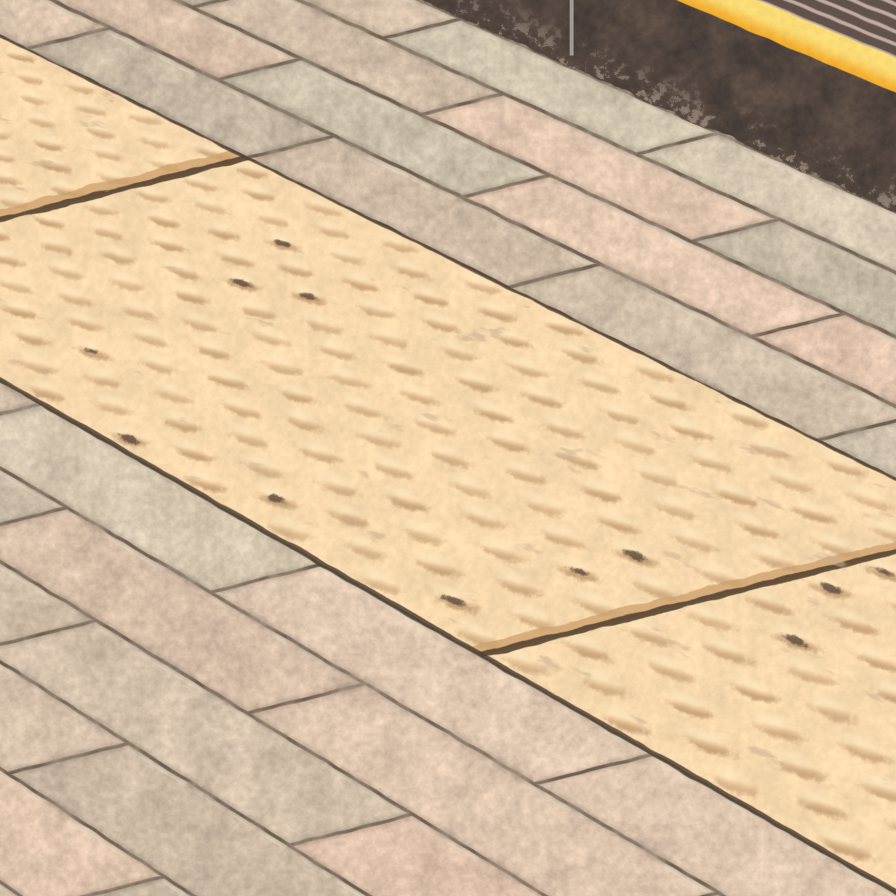
A WebGL 1 fragment shader for this texture:

```glsl
precision highp float;
uniform vec2 u_resolution;

float hash(vec2 p) {
  return fract(sin(dot(p, vec2(127.1, 311.7))) * 43758.5);
}

vec2 gradient(vec2 cell) {
  float angle = 6.2832 * hash(cell);
  return vec2(cos(angle), sin(angle));
}

float noise(vec2 p) {
  vec2 i = floor(p), f = fract(p), w = f * f * (3.0 - 2.0 * f);
  vec2 e = vec2(1.0, 0.0);
  return mix(mix(dot(gradient(i), f), dot(gradient(i + e), f - e), w.x),
             mix(dot(gradient(i + e.yx), f - e.yx), dot(gradient(i + 1.0), f - 1.0), w.x), w.y);
}

float fbm(vec2 p) {
  float sum = 0.0, amp = 1.0;
  for (int i = 0; i < 4; i++) {
    sum += amp * noise(p);
    p = p * 2.03 + 17.3;
    amp *= 0.55;
  }
  return sum;
}

float cover(float d) {
  float px = 1.0 / u_resolution.y;
  return smoothstep(-px, px, d);
}

float stroke(float d, float halfWidth) {
  return cover(halfWidth - abs(d));
}

// Running-bond bricks; scale turns ground units into canvas distance
vec3 bricks(vec2 ground, vec2 scale, float grain, float mottle) {
  float row = floor(ground.y);
  float along = (ground.x + mod(row, 2.0)) * 0.5;
  vec2 id = vec2(floor(along), row);
  vec3 color = mix(vec3(0.80, 0.755, 0.67), vec3(0.88, 0.765, 0.675), hash(id + 3.7));
  color *= 0.95 + 0.09 * hash(id + 9.1) + 0.10 * mottle + 0.09 * grain;

  vec2 f = vec2(fract(along), fract(ground.y));
  vec2 edge = min(f, 1.0 - f) * vec2(2.0, 1.0) * scale;
  float bevel = stroke(f.y * scale.y - 0.005, 0.0022);
  color = mix(color, vec3(0.92, 0.86, 0.77), bevel * clamp(0.35 + mottle, 0.0, 0.8));
  float gap = min(edge.x, edge.y);
  color *= 1.0 - 0.13 * smoothstep(0.009, 0.0, gap);
  return mix(color, vec3(0.41, 0.35, 0.29), stroke(gap, 0.0019) * clamp(0.7 + 0.7 * mottle, 0.25, 0.95));
}

// Tactile slabs with two interleaved grids of raised domes
vec3 slabs(vec2 ground, vec2 scale, float grain, float mottle) {
  float x = mod(ground.x - 1.0, 5.0);
  float slab = floor((ground.x - 1.0) / 5.0);
  vec3 color = vec3(0.97, 0.85, 0.68) * (1.0 + 0.05 * mottle + 0.045 * grain);
  for (int k = 0; k < 2; k++) {
    float grid = float(k);
    vec2 c = vec2(x / 0.588 + 0.25, ground.y / 0.543 + 0.2) + 0.5 * grid;
    vec2 id = floor(c);
    vec2 low = step(vec2(grid), id), high = step(id, vec2(8.0));
    float present = low.x * low.y * high.x * high.y;
    vec2 key = id + vec2(slab * 13.0, grid * 29.0);
    vec2 d = fract(c) - 0.5 + 0.06 * (vec2(hash(key), hash(key + 5.3)) - 0.5);
    float wear = hash(key + 11.9);
    float r = length(d) + 0.05 * grain;
    float shade = smoothstep(0.25, 0.12, r) * smoothstep(-0.17, 0.16, d.x + d.y);
    float glow = smoothstep(0.22, 0.0, length(d + 0.12));
    color = mix(color, vec3(1.0, 0.91, 0.75), present * glow * 0.65);
    color = mix(color, vec3(0.77, 0.62, 0.46), present * shade * (0.55 + 0.35 * wear));
    float chip = step(0.95, wear) * smoothstep(0.13, 0.05, r + 0.06 * mottle);
    color = mix(color, vec3(0.36, 0.28, 0.22), present * chip * 0.8);
  }
  // Worn lip and dark gap where two slabs meet
  float end = (5.0 - x) * scale.x, start = x * scale.x;
  color = mix(color, vec3(0.80, 0.62, 0.42), 0.75 * cover(0.012 + 0.004 * mottle - end));
  color = mix(color, vec3(0.33, 0.26, 0.19), 0.9 * cover(0.0032 + 0.002 * mottle - min(end, start)));
  // Stains
  float stain = smoothstep(0.45, 0.75, fbm(ground * 3.1 + 40.0));
  return mix(color, vec3(0.79, 0.68, 0.56), stain * 0.55);
}

// Dark wall, yellow line and ribbed step beyond the platform edge
vec3 trackside(vec2 p, float slope, float grain, float mottle) {
  vec3 color = mix(vec3(0.28, 0.24, 0.22), vec3(0.37, 0.31, 0.27), clamp(0.5 + mottle, 0.0, 1.0));
  color *= 1.0 + 0.12 * grain;
  float dust = smoothstep(0.15, 0.6, mottle + grain) * smoothstep(0.436, 0.446, slope);
  color = mix(color, vec3(0.70, 0.64, 0.58), dust * 0.6);
  float wire = stroke(p.x - 0.638, 0.0022) * cover(0.062 - p.y);
  color = mix(color, vec3(0.72, 0.70, 0.68), wire * 0.8);
  vec3 yellow = mix(vec3(0.98, 0.86, 0.46), vec3(0.95, 0.68, 0.18), smoothstep(0.419, 0.423, slope));
  color = mix(color, yellow * (1.0 + 0.04 * grain), cover((0.423 - slope) * 5.5));
  float rib = smoothstep(0.25, 0.45, abs(fract((0.4165 - slope) / 0.0025) - 0.5));
  vec3 ribbed = mix(vec3(0.38, 0.32, 0.30), vec3(0.76, 0.67, 0.63), rib);
  return mix(color, ribbed, cover((0.4165 - slope) * 5.5));
}

void main() {
  vec2 p = gl_FragCoord.xy / u_resolution;
  p.y = 1.0 - p.y;
  float grain = fbm(p * 110.0), mottle = fbm(p * 24.0);

  // Perspective: slope of the ray from the vanishing point, and depth along the platform
  vec2 q = p + 0.0012 * vec2(noise(p * 45.0), noise(p * 45.0 + 31.0));
  float slope = (q.y + 2.43) / (q.x + 4.99);
  float depth = q.y + 0.25 * q.x;
  float rowGrowth = 1.0 + 5.12 * (slope - 0.47), depthGrowth = 1.0 + 1.075 * depth;
  vec2 ground = vec2(11.8 * log(depthGrowth) - 1.76, 15.6 * log(rowGrowth) - 1.88);
  vec2 scale = vec2(depthGrowth / 13.0, rowGrowth * (q.x + 4.99) / 90.0);

  // Bricks on both sides of the slab strip
  float beyond = step(2.3, ground.y);
  vec3 color = bricks(ground - vec2(0.0, 3.67 * beyond), scale, grain, mottle);
  float inside = min(ground.y, 4.67 - ground.y) * scale.y;
  color = mix(color, slabs(ground, scale, grain, mottle), cover(inside));
  float border = stroke(inside, mix(0.0014, 0.0030, beyond) + 0.0012 * mottle);
  color = mix(color, vec3(0.30, 0.25, 0.20), border * 0.85);

  // Platform edge
  float drop = (-4.0 - ground.y) * scale.y + 0.004 * mottle;
  color = mix(color, trackside(p, slope, grain, mottle), cover(drop));
  gl_FragColor = vec4(clamp(color, 0.0, 1.0), 1.0);
}
```
